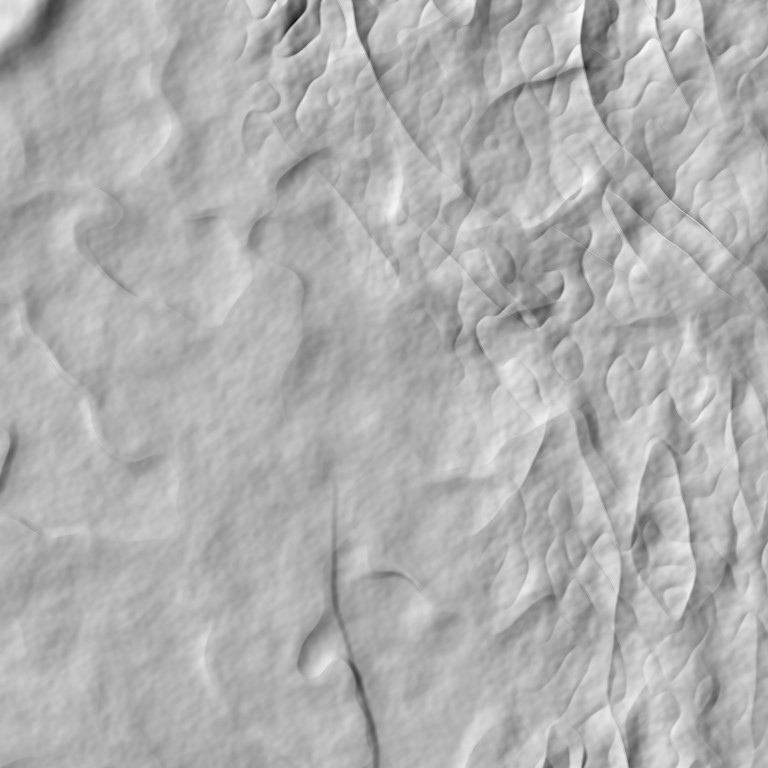
Give the GLSL for this texture map, as a WebGL 2 fragment shader.

```glsl
#version 300 es
precision highp float;
// Grey hillshade of eroded terrain: a height field of gradient noise, bent
// ragged ridges and a thin fault, lit from the upper left. Ground is smooth
// at lower left and rougher along and beyond the ridge belt.

#define SMOOTH_RELIEF 0.036
#define ROUGH_RELIEF 0.074
#define DETAIL_GAIN 0.47
#define RIDGE_HEIGHT 0.0105
#define RIDGE_FREQ vec2(9.0, 2.8)
#define TERRACE_HEIGHT 0.014
#define PIT_DEPTH 0.0030
#define FAULT_DROP 0.0016
#define CORNER_HEIGHT 0.016
#define SAMPLE_STEP 0.0018
#define LIGHT vec3(-0.62, 0.36, 0.70)

uniform vec2 u_resolution;
out vec4 fragColor;

vec2 hashGradient(vec2 cell) {
    vec2 k = vec2(dot(cell, vec2(127.1, 311.7)), dot(cell, vec2(269.5, 183.3)));
    return 2.0 * fract(sin(k) * 43758.5453) - 1.0;
}

float gradientNoise(vec2 p) {
    vec2 i = floor(p), f = fract(p);
    vec2 w = f * f * f * (f * (f * 6.0 - 15.0) + 10.0);
    vec2 s = vec2(1.0, 0.0);
    float a = dot(hashGradient(i), f);
    float b = dot(hashGradient(i + s.xy), f - s.xy);
    float c = dot(hashGradient(i + s.yx), f - s.yx);
    float d = dot(hashGradient(i + s.xx), f - s.xx);
    return mix(mix(a, b, w.x), mix(c, d, w.x), w.y);
}

// Nearly equal slope in every octave, so fine grain stays visible
float fractalNoise(vec2 p) {
    mat2 turn = mat2(0.8, 0.6, -0.6, 0.8) * 2.1;
    float sum = 0.0, amplitude = 1.0;
    for (int i = 0; i < 5; i++) {
        sum += amplitude * gradientNoise(p);
        p = turn * p + 7.3;
        amplitude *= DETAIL_GAIN;
    }
    return sum;
}

// Narrow crests where the noise crosses zero
float crest(float n) {
    float r = max(1.0 - 2.0 * abs(n), 0.0);
    return r * r * r;
}

float terrainHeight(vec2 p) {
    // Position across the belt, which bends from upper left to lower right
    float bend = 0.27 * smoothstep(0.90, 0.45, p.y) + 0.10 * (1.0 - p.y);
    float ragged = gradientNoise(p * 13.0 + 3.0);
    float across = p.x - bend + 0.022 * ragged;
    float belt = smoothstep(0.22, 0.37, across);
    float patches = smoothstep(-0.30, 0.35, gradientNoise(p * 4.5 + 21.0));
    float rough = belt * mix(0.45, 1.0, patches);

    // Base relief and broad terraces
    float h = mix(SMOOTH_RELIEF, ROUGH_RELIEF, rough) * fractalNoise(p * 4.5 + 11.0) / 4.5;
    float terrace = gradientNoise(p * 5.0 + 0.35 * ragged + 40.0);
    h += TERRACE_HEIGHT * smoothstep(-0.12, 0.12, terrace) * 0.35;
    h -= TERRACE_HEIGHT * abs(terrace);

    // Long ridges and small pits of the rough belt
    float ridge = crest(gradientNoise(vec2(across, p.y) * RIDGE_FREQ + 5.0));
    h += RIDGE_HEIGHT * ridge * belt * mix(0.35, 1.0, patches);
    h -= PIT_DEPTH * rough * rough * crest(gradientNoise(p * vec2(25.0, 17.0) + 60.0));

    // Fault line, dropping to the right in the lower half
    float faultX = 0.435 + 0.055 * smoothstep(0.26, 0.0, p.y) + 0.008 * ragged;
    float faultFade = smoothstep(0.46, 0.20, p.y);
    h -= FAULT_DROP * faultFade * smoothstep(-0.005, 0.005, p.x - faultX);

    // Steep bank in the upper left corner
    float bank = (p.x - p.y + 0.95) * 0.7 + 0.012 * ragged;
    float bankFade = smoothstep(0.15, 0.03, p.x) * smoothstep(0.84, 0.92, p.y);
    h += CORNER_HEIGHT * bankFade * exp(-bank * bank / 0.0011);
    return h;
}

void main() {
    vec2 p = gl_FragCoord.xy / u_resolution.y;
    vec2 e = vec2(SAMPLE_STEP, 0.0);

    // Surface slope by central differences
    vec2 slope = vec2(terrainHeight(p + e.xy) - terrainHeight(p - e.xy),
                      terrainHeight(p + e.yx) - terrainHeight(p - e.yx)) / (2.0 * SAMPLE_STEP);

    // Diffuse light on a neutral surface
    float shade = dot(normalize(vec3(-slope, 1.0)), LIGHT);
    fragColor = vec4(vec3(clamp(shade, 0.0, 1.0)), 1.0);
}
```
